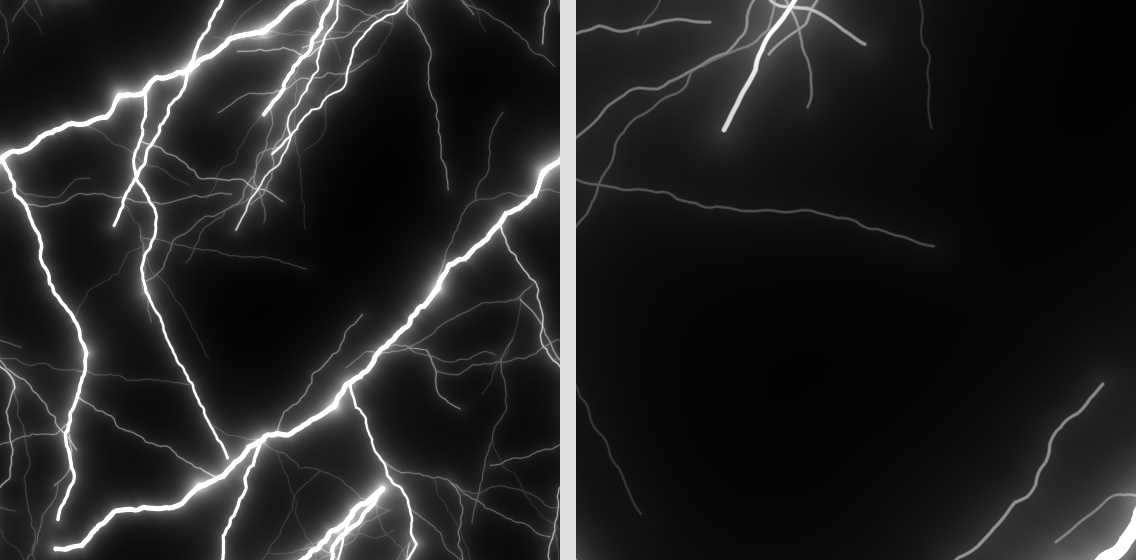
Left, the full canvas; right, a detail of the centre.
Write a WebGL 2 fragment shader that draws this texture.

```glsl
#version 300 es
precision highp float;
// Branching white lightning on black, repeating seamlessly in both directions.

#define TRUNK 7           // pieces in the main bolt
#define LIMBS 13          // medium bolts
#define TWIGS 50          // faint bolts
#define TRUNK_STEP 0.28   // length of one trunk piece
#define CORE_WIDTH 0.0034 // half width of the brightest core
#define HAIR_WIDTH 0.0006 // half width of the thinnest core
#define BEND 0.050        // broad wander of a bolt
#define JAG 0.014         // sharp kinks of a bolt
#define GLOW_NEAR 0.42
#define GLOW_FAR 0.13
#define SEED 3.0

const int BOLTS = TRUNK + LIMBS + TWIGS;

uniform vec2 u_resolution;
out vec4 fragColor;

float hash(float a, float b) {
  vec3 v = fract(vec3(a, b, a + SEED) * vec3(0.1031, 0.1030, 0.0973));
  v += dot(v, v.yzx + 33.33);
  return fract((v.x + v.y) * v.z);
}

// 1D gradient noise with a linear fade, so it kinks; returns value and slope.
vec2 kinkNoise(float x, float id) {
  float cell = floor(x), f = x - cell;
  float g = 2.0 * (hash(cell + 50.0, id) - hash(cell + 51.0, id));
  return g * vec2(f * (1.0 - f), 1.0 - 2.0 * f);
}

// Sideways offset of a bolt: broad bend, fine jags, and total slope.
vec3 wander(float t, float len, float id) {
  float s = t * len;
  float pinned = min(1.0, 8.0 * t * (1.0 - t));
  vec2 bend = BEND * kinkNoise(s * 9.0 + 0.37, id);
  vec2 jag = JAG * kinkNoise(s * 31.0 + 0.61, id + 101.0);
  vec2 fine = 0.3 * JAG * kinkNoise(s * 83.0 + 0.23, id + 211.0);
  float slope = bend.y * 9.0 + jag.y * 31.0 + fine.y * 83.0;
  return pinned * vec3(bend.x, jag.x + fine.x, slope);
}

vec2 pointOn(vec4 bolt, float t, float id) {
  float len = length(bolt.zw);
  vec2 normal = vec2(-bolt.w, bolt.z) / len;
  vec3 w = wander(t, len, id);
  return bolt.xy + bolt.zw * t + normal * (w.x + w.y);
}

// Core in x, glow in y, for one bolt (start, span) on the wrapped canvas.
vec2 shade(vec2 p, vec4 bolt, float strength, float id, float pixel) {
  float len = length(bolt.zw);
  vec2 axis = bolt.zw / len;
  vec2 q = p - bolt.xy - 0.5 * bolt.zw;
  q -= round(q);
  float along = dot(q, axis) + 0.5 * len;
  float across = dot(q, vec2(-axis.y, axis.x));
  if (abs(across) > 0.27) return vec2(0.0);

  float t = clamp(along / len, 0.0, 1.0);
  vec3 w = wander(t, len, id);
  float side = across - w.x;
  side -= w.y * exp(-abs(side) / 0.04);
  float beyond = along - t * len;
  float d = length(vec2(beyond, side));
  float dCore = length(vec2(beyond, side / sqrt(1.0 + w.z * w.z)));

  float width = CORE_WIDTH * pow(strength, 1.3) + HAIR_WIDTH;
  float core = 1.0 - smoothstep(width - pixel, width + pixel, dCore);
  float glow = GLOW_NEAR * exp(-d / 0.012) + GLOW_FAR * exp(-d / 0.045);
  return vec2(core * min(1.0, 1.6 * strength + 0.06), glow * strength);
}

void main() {
  vec2 p = gl_FragCoord.xy / u_resolution;
  float pixel = 1.0 / min(u_resolution.x, u_resolution.y);
  vec4 bolts[BOLTS];
  float core = 0.0, glow = 0.0;

  for (int i = 0; i < BOLTS; i++) {
    float id = float(i);
    float r1 = hash(id, 1.0), r2 = hash(id, 2.0), r3 = hash(id, 3.0);
    int parent = max(i - 1, 0);
    float t = 1.0, angle, len, strength;

    if (i < TRUNK) {                 // rising chain
      angle = 0.65 + 0.25 * cos(1.4 * id - 3.44);
      len = TRUNK_STEP;
      strength = 1.0;
    } else if (i < TRUNK + LIMBS) {  // steep falls, in chains of two
      int limb = i - TRUNK;
      if (limb % 2 == 1) {
        parent = (limb * 2 + 2) % TRUNK;
        t = r1;
      }
      angle = -1.57 + 1.5 * (r2 - 0.5);
      len = 0.26 + 0.14 * r3;
      strength = mix(0.75, 0.22, float(limb) / float(LIMBS));
    } else {                         // twigs off any earlier bolt
      parent = int(r1 * id);
      t = hash(id, 4.0);
      vec2 dir = bolts[parent].zw;
      angle = atan(dir.y, dir.x) + 2.6 * (r2 - 0.5);
      len = 0.14 + 0.24 * r3;
      strength = mix(0.04, 0.22, pow(hash(id, 5.0), 2.0));
    }

    vec2 start = i == 0 ? vec2(0.10, 0.02) : pointOn(bolts[parent], t, float(parent));
    bolts[i] = vec4(start, len * vec2(cos(angle), sin(angle)));
    vec2 light = shade(p, bolts[i], strength, id, pixel);
    core = max(core, light.x);
    glow += light.y;
  }
  fragColor = vec4(vec3(min(1.0, core + glow)), 1.0);
}
```
